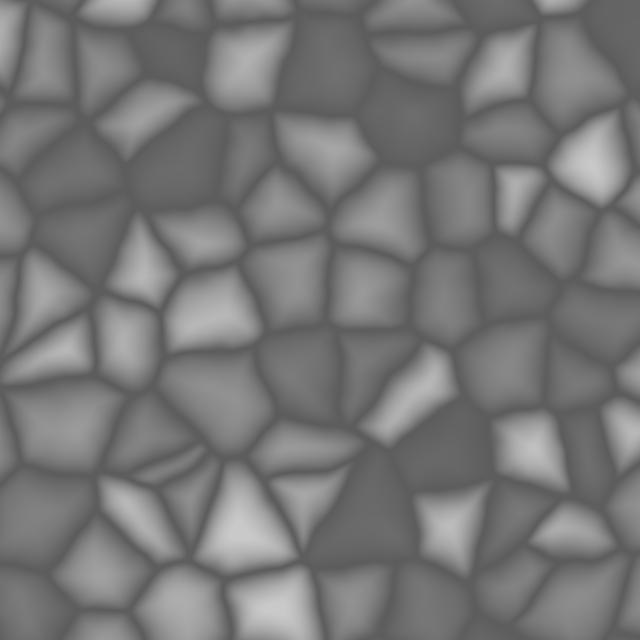
Give the GLSL for this texture, as a WebGL 2 fragment shader.

```glsl
#version 300 es
precision highp float;

uniform vec2 u_resolution;
out vec4 fragColor;

const float CELLS_ACROSS = 8.2;
const float RIDGE_SHARPNESS = 30.0;
const float VALLEY_TONE = 0.365;
const float PEAK_TONE = 0.79;

// Integer hash giving two values in 0..1
vec2 hash2(vec2 p, uint seed) {
    uvec2 q = uvec2(ivec2(p) + 4096);
    uint h = q.x * 1597334677u ^ q.y * 3812015801u ^ seed * 2654435769u;
    h = (h ^ (h >> 16)) * 2146121005u;
    h = (h ^ (h >> 15)) * 2221713035u;
    h ^= h >> 16;
    return vec2(h & 65535u, h >> 16) / 65535.0;
}

// Smooth two-channel value noise in 0..1
vec2 noise2(vec2 p, uint seed) {
    vec2 i = floor(p);
    vec2 f = fract(p);
    f = f * f * (3.0 - 2.0 * f);
    vec2 low = mix(hash2(i, seed), hash2(i + vec2(1, 0), seed), f.x);
    vec2 high = mix(hash2(i + vec2(0, 1), seed), hash2(i + 1.0, seed), f.x);
    return mix(low, high, f.y);
}

vec2 cellCenter(vec2 cell) {
    return cell + hash2(cell, 1u);
}

vec2 nearestCell(vec2 p) {
    vec2 base = floor(p);
    vec2 nearest = base;
    float best = 100.0;
    for (int y = -2; y <= 2; y++) {
        for (int x = -2; x <= 2; x++) {
            vec2 cell = base + vec2(x, y);
            vec2 offset = cellCenter(cell) - p;
            float d = dot(offset, offset);
            if (d < best) {
                best = d;
                nearest = cell;
            }
        }
    }
    return nearest;
}

// Softened distance to the cell border; each facet has its own slope
float borderDistance(vec2 p, vec2 cell) {
    vec2 center = cellCenter(cell);
    float sum = 0.0;
    for (int y = -3; y <= 3; y++) {
        for (int x = -3; x <= 3; x++) {
            if (x == 0 && y == 0) continue;
            vec2 neighbor = cell + vec2(x, y);
            vec2 other = cellCenter(neighbor);
            float d = dot(0.5 * (center + other) - p, normalize(other - center));
            float slope = mix(0.8, 1.3, hash2(cell * 7.0 + neighbor, 3u).x);
            sum += exp(-RIDGE_SHARPNESS * slope * d);
        }
    }
    return max(-log(sum) / RIDGE_SHARPNESS, 0.0);
}

// Rounded valley rising to a gently saturating crest
float pebbleProfile(float d) {
    return 1.0 - exp(-4.2 * d * d / (d + 0.035));
}

void main() {
    vec2 uv = gl_FragCoord.xy / min(u_resolution.x, u_resolution.y);
    vec2 p = uv * CELLS_ACROSS + 17.0;

    // Slightly bent borders
    p += 0.16 * (noise2(p * 1.7, 5u) - 0.5) + 0.04 * (noise2(p * 5.0, 6u) - 0.5);

    vec2 cell = nearestCell(p);
    float height = pebbleProfile(borderDistance(p, cell));

    // Individual relief, from nearly flat to bright
    float relief = mix(0.045, 0.53, hash2(cell, 2u).x);
    float mottling = 0.02 * (noise2(p * 3.0, 7u).x - 0.5);
    float tone = VALLEY_TONE + relief * height + mottling * (0.4 + height);

    fragColor = vec4(vec3(min(tone, PEAK_TONE)), 1.0);
}
```
